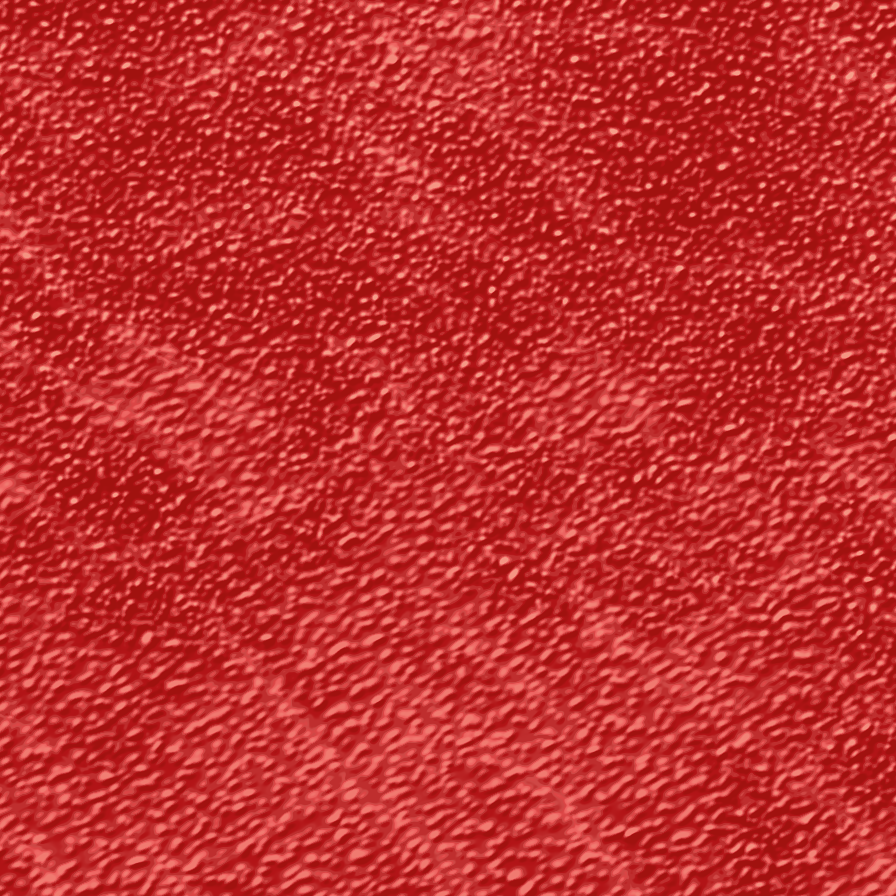
Write a three.js fragment shader that draws this texture.

```glsl
// Red grained leather with diagonal creases and fine pebbled wrinkles.
varying vec2 vUv;

float hash(vec2 p) {
  return fract(sin(dot(p, vec2(127.1, 311.7))) * 43758.5453);
}

// Dot product of a lattice point's random gradient with the offset from it.
float slopeAt(vec2 cell, vec2 offset) {
  float angle = 6.2832 * hash(cell);
  return dot(vec2(cos(angle), sin(angle)), offset);
}

float noise(vec2 p) {
  vec2 i = floor(p);
  vec2 f = p - i;
  vec2 u = f * f * f * (f * (f * 6.0 - 15.0) + 10.0);
  vec2 e = vec2(1.0, 0.0);
  float low = mix(slopeAt(i, f), slopeAt(i + e.xy, f - e.xy), u.x);
  float high = mix(slopeAt(i + e.yx, f - e.yx), slopeAt(i + e.xx, f - e.xx), u.x);
  return mix(low, high, u.y);
}

// Scattered round bumps of random height, one per cell, centered near zero.
float bumps(vec2 p) {
  vec2 cell = floor(p);
  float height = 0.0;
  for (int y = -1; y <= 1; y++) {
    for (int x = -1; x <= 1; x++) {
      vec2 c = cell + vec2(float(x), float(y));
      vec2 d = c + vec2(hash(c), hash(c + 57.3)) - p;
      height += mix(0.4, 1.2, hash(c + 91.7)) * exp(-dot(d, d) / 0.15);
    }
  }
  return height - 0.38;
}

// Coordinates with x along the given direction and y across it.
vec2 alongDirection(vec2 p, float angle) {
  float c = cos(angle);
  float s = sin(angle);
  return vec2(c * p.x + s * p.y, c * p.y - s * p.x);
}

// Ragged lines in one direction: x is the thin crease, y its broad pale fold.
vec2 creaseFamily(vec2 p, float angle, float rows, float seed) {
  vec2 q = alongDirection(p, angle);
  q.y += 0.05 * noise(q * 3.0 + seed) + 0.016 * noise(q * 13.0 + seed);
  q.y += 0.011 * noise(q * 34.0 + seed) + 0.005 * noise(q * 85.0 + seed);
  float row = floor(q.y * rows);
  float center = mix(0.34, 0.66, hash(vec2(row, seed)));
  float d = (fract(q.y * rows) - center) / rows;
  float fade = smoothstep(-0.3, 0.25, noise(vec2(q.x * 3.5 + seed, row * 7.37 + 0.4)));
  float strength = mix(0.5, 1.0, hash(vec2(seed, row)));
  return strength * fade * exp(-d * d / vec2(0.000016, 0.0002));
}

vec2 creases(vec2 p) {
  vec2 falling = creaseFamily(p, -0.74, 9.5, 3.7);
  vec2 rising = 0.9 * creaseFamily(p, 0.45, 6.0, 11.3);
  vec2 level = creaseFamily(p, -0.14, 7.0, 23.9) * smoothstep(0.45, 0.75, p.y);
  return max(falling, max(rising, level));
}

// Round pebbles blending into short wrinkles that run up to the right.
float grain(vec2 p, float wrinkled) {
  vec2 bend = vec2(noise(p * 45.0), noise(p * 45.0 + 17.0));
  vec2 q = alongDirection(p + 0.003 * bend, 0.5);
  float pebbles = bumps(q * vec2(92.0, 104.0));
  float wrinkles = bumps(q * vec2(60.0, 98.0) + 31.0);
  float evenContrast = length(vec2(wrinkled, 1.0 - wrinkled));
  return mix(pebbles, wrinkles, wrinkled) / evenContrast;
}

// Blends through six reds, placed by their share of the surface.
vec3 leatherColor(float level) {
  vec3 color = mix(vec3(0.63, 0.07, 0.06), vec3(0.70, 0.08, 0.09), smoothstep(0.08, 0.24, level));
  color = mix(color, vec3(0.75, 0.18, 0.18), smoothstep(0.26, 0.42, level));
  color = mix(color, vec3(0.81, 0.28, 0.27), smoothstep(0.56, 0.70, level));
  color = mix(color, vec3(0.86, 0.27, 0.27), smoothstep(0.70, 0.80, level));
  return mix(color, vec3(0.93, 0.39, 0.38), smoothstep(0.80, 0.91, level));
}

void main() {
  vec2 p = vUv;
  vec2 towardLight = vec2(-0.0020, 0.0032);

  // Large areas: pale folds, and wrinkles toward the lower left.
  float patches = noise(p * 3.2 + 5.0) + 0.7 * noise(p * 10.0);
  vec2 crease = creases(p);
  float wrinkled = smoothstep(0.1, 0.9, 0.95 - 0.75 * p.y - 0.2 * p.x + 0.6 * patches);
  float grainDepth = 1.0 - 0.25 * crease.y;

  // Relief lit from the upper left.
  float grainHeight = grain(p, wrinkled);
  float grainRelief = grainHeight - grain(p + towardLight, wrinkled);
  float creaseRelief = creases(p + towardLight).x - crease.x;
  float tone = grainDepth * (2.3 * grainRelief + 1.5 * grainHeight) + 1.0 * creaseRelief;
  tone += 0.3 * crease.x + 0.8 * crease.y + 0.7 * patches + 0.3 * wrinkled - 0.4;

  // Spread the tone evenly over the palette, then add pale glints.
  vec3 color = leatherColor(1.0 / (1.0 + exp(-1.7 * tone)));
  float glint = smoothstep(1.3, 2.5, tone) * mix(0.8, 0.3, wrinkled);
  color = mix(color, vec3(0.97, 0.68, 0.58), glint);
  gl_FragColor = vec4(color, 1.0);
}
```
